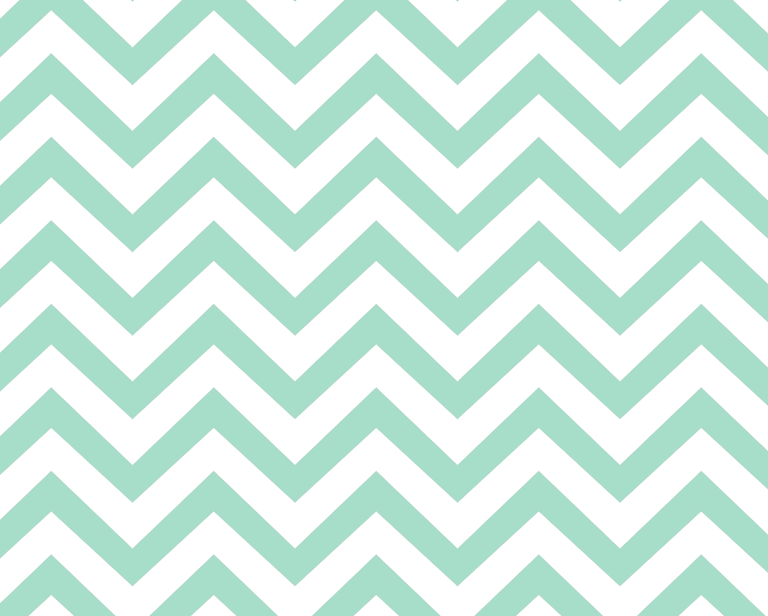
Reproduce this pattern procedurally as a Shadertoy shader.

```glsl
// Mint chevron stripes on white, with a faint duller rim along each stripe.
#define REPEATS vec2(4.726, 7.375)   // zigzags across, stripes down
#define PEAK_X 0.0667                // first peak, fraction of width
#define PEAK_ROW 0.880               // stripe centre at a peak, in rows from the top
#define RISE 0.913                   // peak to valley drop, in rows
#define HALF_AT_PEAK 0.2435          // half stripe height, in rows
#define HALF_AT_VALLEY 0.2265
#define RIM_WIDTH 0.015              // across the edge, in rows
#define MINT vec3(0.65, 0.87, 0.79)
#define RIM vec3(0.68, 0.85, 0.79)
#define PAPER vec3(1.0)

// Triangle wave: 0 at each peak, 1 at each valley.
float zigzag(float x) {
    return 1.0 - abs(2.0 * fract(x) - 1.0);
}

// Signed distance to the nearest stripe edge in rows, negative inside.
float chevron(vec2 uv) {
    float drop = zigzag((uv.x - PEAK_X) * REPEATS.x);
    float row = (1.0 - uv.y) * REPEATS.y;
    float offset = fract(row - PEAK_ROW - RISE * drop + 0.5) - 0.5;
    float vertical = abs(offset) - mix(HALF_AT_PEAK, HALF_AT_VALLEY, drop);

    // Turn the vertical gap into a distance across the sloped edge.
    float aspect = iResolution.x / iResolution.y;
    float slope = 2.0 * RISE * REPEATS.x / (REPEATS.y * aspect);
    return vertical / sqrt(1.0 + slope * slope);
}

void mainImage(out vec4 fragColor, in vec2 fragCoord) {
    float d = chevron(fragCoord / iResolution.xy);
    float pixel = REPEATS.y / iResolution.y;

    // Stripe fill with its rim, then smooth coverage over the paper.
    float rim = clamp(0.5 + (d + RIM_WIDTH) / pixel, 0.0, 1.0);
    float cover = clamp(0.5 - d / pixel, 0.0, 1.0);
    vec3 stripe = mix(MINT, RIM, rim);
    fragColor = vec4(mix(PAPER, stripe, cover), 1.0);
}
```
